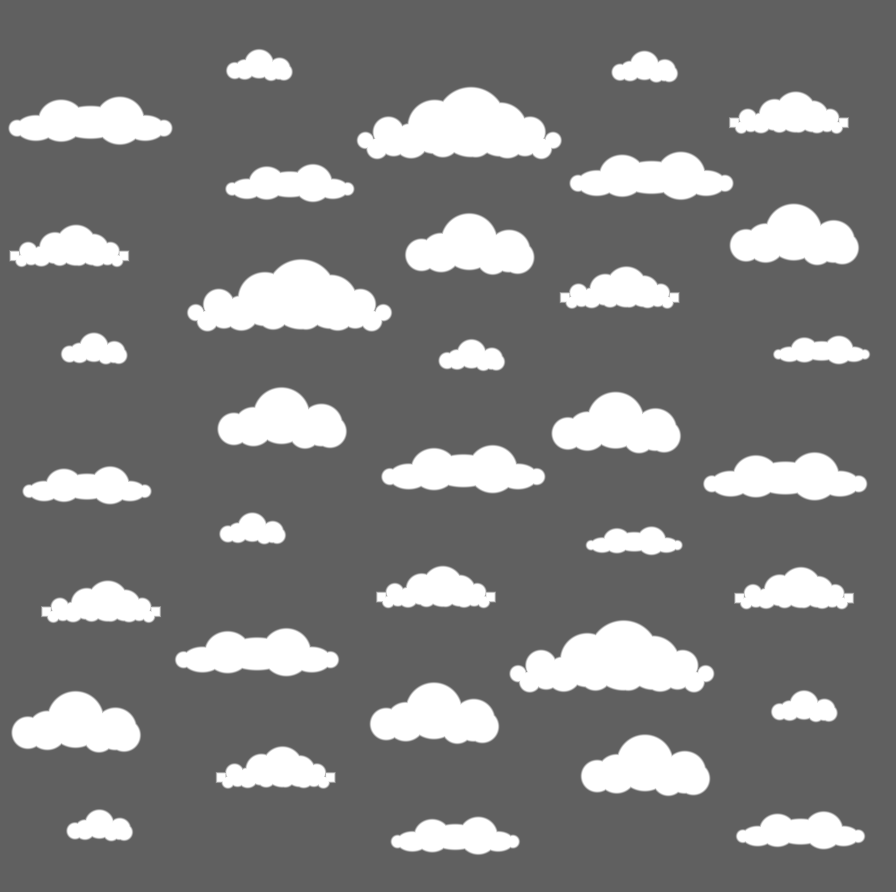
This pattern is drawn by a Shadertoy shader. Its source:

```glsl
#define SKY vec3(0.378)
#define CLOUD vec3(1.0)
#define COLUMNS 5
#define ROWS 7
#define SHUFFLE 16      // coprime to the cell count, keeps like clouds apart
#define JITTER vec2(0.028, 0.011)
#define MARGIN 0.01
#define SOFTNESS 0.0016

vec2 hash2(float n) {
    return fract(sin(vec2(n * 127.1 + 3.7, n * 269.5 + 8.3)) * 4375.85);
}

float puff(vec2 p, float x, float y, float r) {
    return length(p - vec2(x, y)) - r;
}

float oval(vec2 p, vec2 center, vec2 radii) {
    vec2 q = (p - center) / radii;
    float k = length(q);
    return k * (k - 1.0) / max(length(q / radii), 1e-4);
}

// All cloud shapes are one unit wide and centered on the origin.
float heapCloud(vec2 p) {
    float d = puff(p, -0.378, -0.085, 0.125);
    d = min(d, puff(p, -0.226, -0.067, 0.152));
    d = min(d, puff(p, -0.006, 0.018, 0.220));
    d = min(d, puff(p, 0.0, -0.055, 0.146));
    d = min(d, puff(p, 0.177, -0.116, 0.122));
    d = min(d, puff(p, 0.305, -0.055, 0.165));
    return min(d, puff(p, 0.372, -0.104, 0.128));
}

float flatCloud(vec2 p) {
    vec2 m = vec2(abs(p.x), p.y);
    float d = puff(m, 0.45, -0.046, 0.05);
    d = min(d, oval(m, vec2(0.335, -0.045), vec2(0.12, 0.078)));
    d = min(d, oval(p, vec2(0.0, -0.01), vec2(0.2, 0.1)));
    d = min(d, oval(p, vec2(-0.18, 0.0), vec2(0.14, 0.128)));
    return min(d, oval(p, vec2(0.18, 0.0), vec2(0.15, 0.146)));
}

float broadCloud(vec2 p, bool squareTips) {
    vec2 m = vec2(abs(p.x), p.y);
    vec2 tip = abs(m - vec2(0.457, -0.083));
    float d = (squareTips ? max(tip.x, tip.y) : length(tip)) - 0.04;
    // Scalloped base
    d = min(d, puff(m, 0.40, -0.122, 0.051));
    d = min(d, puff(m, 0.345, -0.043, 0.075));
    d = min(d, puff(m, 0.32, -0.09, 0.07));
    d = min(d, puff(m, 0.235, -0.085, 0.085));
    d = min(d, puff(m, 0.08, -0.085, 0.08));
    // Domed top
    d = min(d, puff(p, -0.12, -0.017, 0.131));
    d = min(d, puff(p, 0.057, 0.006, 0.170));
    return min(d, puff(p, 0.2, -0.03, 0.131));
}

// Rank within the shuffled set decides the size of a cloud.
float cloudWidth(int rank) {
    if (rank < 7) return 0.073;
    if (rank < 14) return 0.143;
    if (rank < 21) return 0.133;
    if (rank < 24) return 0.229;
    if (rank < 29) return 0.182;
    return rank < 33 ? 0.143 : 0.107;
}

float cloudShape(vec2 p, int rank) {
    if (rank < 14) return heapCloud(p);
    if (rank < 24) return broadCloud(p, rank < 21);
    return flatCloud(p);
}

void mainImage(out vec4 fragColor, in vec2 fragCoord) {
    vec2 p = fragCoord / iResolution.x;
    float height = iResolution.y / iResolution.x;
    float d = 1.0;

    // Staggered grid: odd columns sit half a row higher
    for (int i = 0; i < COLUMNS * ROWS; i++) {
        int column = i % COLUMNS;
        int rank = (i * SHUFFLE) % (COLUMNS * ROWS);
        float width = cloudWidth(rank);
        float row = float(i / COLUMNS) + 0.5 * float(column % 2);
        vec2 center = vec2((float(column) + 0.5) / float(COLUMNS),
                           (row + 0.5) * height / (float(ROWS) + 0.5));
        center += (hash2(float(i) + 1.0) * 2.0 - 1.0) * JITTER;
        float inset = 0.5 * width + MARGIN;
        center.x = clamp(center.x, inset, 1.0 - inset);

        vec2 q = (p - center) / width;
        if (max(abs(q.x), abs(q.y)) < 0.6) d = min(d, cloudShape(q, rank) * width);
    }

    float edge = max(SOFTNESS, 0.75 / iResolution.x);
    fragColor = vec4(mix(CLOUD, SKY, smoothstep(-edge, edge, d)), 1.0);
}
```
